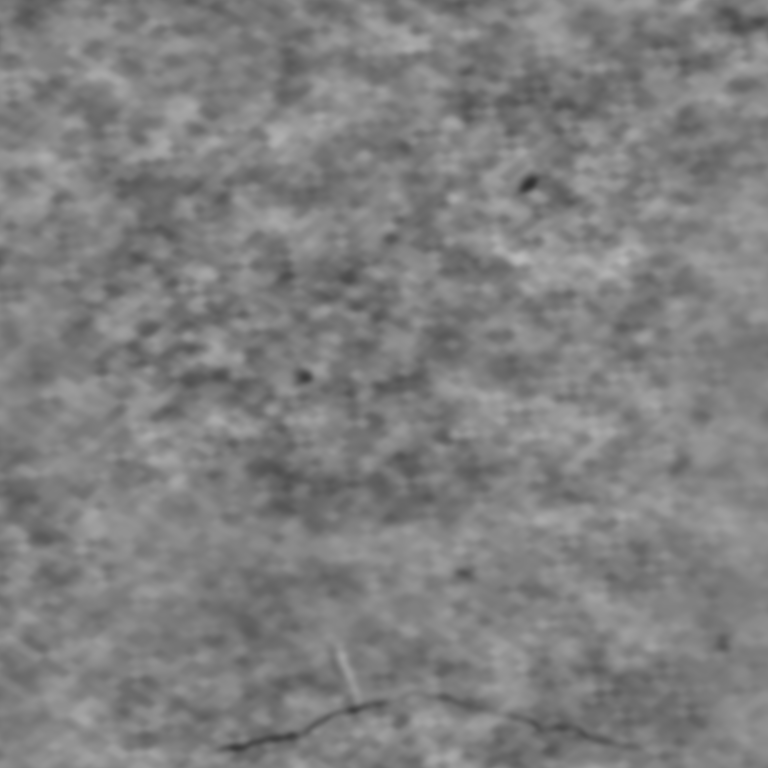
This texture is drawn by a Shadertoy shader. Its source:

```glsl
// Soft grey stone: layered value noise from broad mottling to fine grain,
// with a few dark pits, pale worn patches and a wavering crack near the base.
// Every layer is a smooth offset added to a middle grey.

float hash(vec2 p) {
    return fract(sin(dot(p, vec2(127.1, 311.7))) * 43758.5453);
}

// Value noise in -1..1 with quintic blending
float noise(vec2 p) {
    vec2 cell = floor(p);
    vec2 f = fract(p);
    f = f * f * f * (f * (f * 6.0 - 15.0) + 10.0);
    float low = mix(hash(cell), hash(cell + vec2(1, 0)), f.x);
    float high = mix(hash(cell + vec2(0, 1)), hash(cell + vec2(1, 1)), f.x);
    return mix(low, high, f.y) * 2.0 - 1.0;
}

vec2 rotate(vec2 p, float angle) {
    float c = cos(angle), s = sin(angle);
    return vec2(c * p.x - s * p.y, s * p.x + c * p.y);
}

float blob(vec2 p, vec2 center, vec2 radius) {
    vec2 d = (p - center) / radius;
    return exp(-dot(d, d));
}

// Mottling, slightly stretched sideways; the grain is rougher in some areas
float stoneGrain(vec2 p) {
    vec2 q = p * vec2(0.85, 1.15);
    float roughness = 1.0 + 0.45 * noise(p * 4.0 + 31.0);
    float broad = 0.040 * noise(rotate(q, 0.3) * 5.0 + 3.0)
                + 0.045 * noise(rotate(q, -0.4) * 11.0 + 17.0);
    float fine = 0.060 * noise(rotate(q, 0.5) * 24.0 + 5.0)
               + 0.068 * noise(rotate(q, -0.25) * 47.0 + 11.0)
               + 0.045 * noise(rotate(q, 0.7) * 78.0 + 23.0);
    return broad + fine * roughness;
}

// Scattered pits of varied size and depth with ragged outlines
float pits(vec2 p) {
    vec2 ragged = p + 0.006 * vec2(noise(p * 45.0), noise(p * 45.0 + 9.0));
    float depth = 0.0;
    for (int i = 0; i < 12; i++) {
        float id = float(i);
        vec2 center = vec2(hash(vec2(id, 1.7)), hash(vec2(id, 5.3)));
        float size = mix(0.009, 0.019, hash(vec2(id, 8.1)));
        float strength = mix(0.06, 0.17, hash(vec2(id, 2.9)));
        depth += strength * blob(ragged, center, size * vec2(1.2, 0.9));
    }
    // One deep slanted hollow and one small round hole
    vec2 slanted = rotate(ragged - vec2(0.69, 0.765), -0.6);
    depth += 0.27 * blob(slanted, vec2(0), vec2(0.024, 0.010));
    depth += 0.13 * blob(ragged, vec2(0.745, 0.745), vec2(0.022, 0.012));
    depth += 0.25 * blob(ragged, vec2(0.393, 0.508), vec2(0.012));
    return depth;
}

// Crack arching over the lower edge, with a shadow below it
float crack(vec2 p) {
    float arch = (p.x - 0.56) / 0.17;
    float height = 0.025 + 0.07 * exp(-arch * arch)
                 + 0.008 * noise(vec2(p.x * 16.0, 4.0))
                 + 0.004 * noise(vec2(p.x * 48.0, 7.0));
    float d = p.y - height;
    float extent = smoothstep(0.25, 0.31, p.x) * smoothstep(0.92, 0.78, p.x);
    float strength = 0.7 + 0.4 * noise(vec2(p.x * 13.0, 2.0));
    float line = 0.16 * exp(-d * d / 0.00004);
    float shadow = 0.03 * exp(-d * d / 0.0005);
    return extent * strength * (line + shadow);
}

// Pale worn patches and a short raised edge beside the crack
float highlights(vec2 p) {
    vec2 q = p + 0.015 * vec2(noise(p * 20.0), noise(p * 20.0 + 6.0));
    float light = 0.17 * blob(q, vec2(0.035, 0.79), vec2(0.055, 0.025));
    light += 0.09 * blob(q, vec2(0.65, 0.67), vec2(0.06, 0.022));
    light += 0.06 * blob(q, vec2(0.55, 0.30), vec2(0.10, 0.025));
    float ridge = p.x - 0.455 - 0.012 * sin((p.y - 0.12) * -35.0);
    float span = smoothstep(0.065, 0.09, p.y) * smoothstep(0.17, 0.14, p.y);
    return light + 0.12 * span * exp(-ridge * ridge / 0.00006);
}

void mainImage(out vec4 fragColor, in vec2 fragCoord) {
    vec2 p = fragCoord / iResolution.y;
    float grey = 0.507 + stoneGrain(p) + highlights(p) - pits(p) - crack(p);
    fragColor = vec4(vec3(clamp(grey, 0.08, 0.8)), 1.0);
}
```
